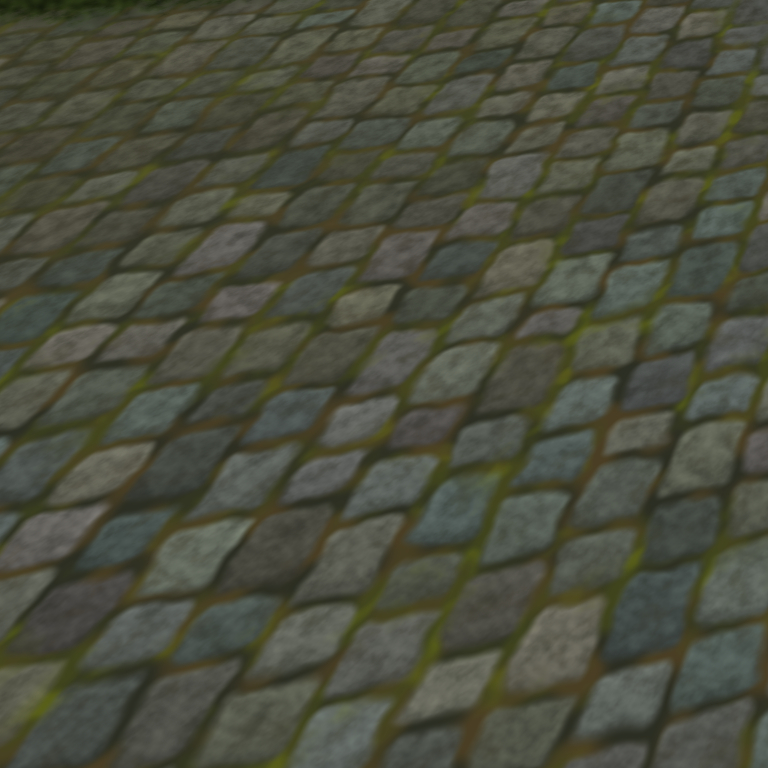
Reproduce this texture procedurally as a WebGL 2 fragment shader.

```glsl
#version 300 es
precision highp float;
// Worn, mossy cobblestones laid in staggered slanting courses, receding upward.
uniform vec2 u_resolution;
out vec4 fragColor;

#define COLUMNS 8.3    // stones across the lower edge
#define ROWS 8.8       // row density at the lower edge
#define CONVERGE 0.5   // perspective narrowing toward the top
#define SLANT 0.72     // lean of the columns
#define TILT 0.2       // rise of the rows to the right
#define JITTER 0.36    // variation of stone length
#define GAP 0.055      // half width of a joint, in cells
#define SOFT 0.10      // softness of stone edges, in cells
#define MOSS 0.85      // amount of moss in the joints
#define WEAR 0.17      // strength of surface mottling

float hash(vec2 p) {
  vec3 q = fract(p.xyx * vec3(0.1031, 0.1030, 0.0973));
  q += dot(q, q.yzx + 33.33);
  return fract((q.x + q.y) * q.z);
}

// Gradient noise, roughly -0.7 to 0.7
float cornerSlope(vec2 cell, vec2 offset) {
  float angle = 6.2832 * hash(cell);
  return dot(vec2(cos(angle), sin(angle)), offset);
}

float noise(vec2 p) {
  vec2 i = floor(p), f = fract(p), e = vec2(1.0, 0.0);
  vec2 w = f * f * f * (f * (f * 6.0 - 15.0) + 10.0);
  return mix(mix(cornerSlope(i, f), cornerSlope(i + e, f - e), w.x),
             mix(cornerSlope(i + e.yx, f - e.yx), cornerSlope(i + 1.0, f - 1.0), w.x), w.y);
}

float fbm(vec2 p) {
  float sum = 0.0, gain = 0.6;
  for (int k = 0; k < 4; k++) {
    sum += gain * noise(p);
    p = mat2(1.6, 1.2, -1.2, 1.6) * p + 7.3;
    gain *= 0.55;
  }
  return sum;
}

float roundedBox(vec2 p, vec2 halfSize, float radius) {
  vec2 q = abs(p) - halfSize + radius;
  return length(max(q, 0.0)) + min(max(q.x, q.y), 0.0) - radius;
}

// Ground plane coordinates, one unit per stone
vec2 groundPlane(vec2 uv) {
  float depth = 1.0 - CONVERGE * uv.y;
  return vec2((uv.x - SLANT * uv.y) * COLUMNS, (uv.y - TILT * uv.x) * ROWS) / depth;
}

// Height of the joint below a stone, relative to its row
float jointHeight(vec2 id) {
  return (hash(id + 41.0) - 0.5) * JITTER;
}

vec3 stoneColor(vec2 id) {
  vec3 color = mix(vec3(0.275, 0.325, 0.315), vec3(0.33, 0.315, 0.315), hash(id + 3.0));
  color = mix(color, vec3(0.335, 0.335, 0.265), 0.7 * hash(id + 19.0));
  return color * mix(0.84, 1.24, hash(id + 57.0));
}

void main() {
  vec2 uv = gl_FragCoord.xy / u_resolution;
  vec2 ground = groundPlane(uv);
  vec2 p = ground + 0.13 * vec2(noise(ground * 1.3), noise(ground * 1.3 + 31.0))
         + 0.05 * vec2(noise(ground * 4.0 + 9.0), noise(ground * 4.0 + 63.0));

  // Staggered columns with uneven stone lengths
  float column = floor(p.x);
  p.y += 0.8 * hash(vec2(column, 5.0));
  vec2 id = vec2(column, floor(p.y));
  float inRow = p.y - id.y;
  if (inRow < jointHeight(id)) id.y -= 1.0;
  else if (inRow > 1.0 + jointHeight(id + vec2(0.0, 1.0))) id.y += 1.0;
  float low = jointHeight(id);
  float high = 1.0 + jointHeight(id + vec2(0.0, 1.0));
  vec2 local = vec2(p.x - column - 0.5, p.y - id.y - 0.5 * (low + high));
  vec2 halfSize = vec2(0.5, 0.5 * (high - low)) - GAP * (0.6 + 0.8 * hash(id + 77.0));
  float edge = roundedBox(local, halfSize, 0.16);
  float stone = 1.0 - smoothstep(-SOFT, 0.5 * SOFT, edge);

  // Stone faces: mottling, streaks, lit upper rims and shaded lower rims
  float mottle = fbm(ground * 3.0);
  float streak = noise(vec2(uv.x * 60.0 - uv.y * 30.0, uv.x * 25.0 + uv.y * 75.0));
  vec3 face = stoneColor(id) * (1.0 + WEAR * (1.6 * mottle + 0.8 * streak));
  float rim = smoothstep(-0.25, -0.03, edge);
  face *= 1.0 + 0.16 * rim * clamp(local.y * 2.5, -1.0, 0.6);

  // Joints: dark earth, brown soil and patches of moss
  float patches = fbm(ground * 0.65 + 12.0);
  vec3 joint = mix(vec3(0.17, 0.18, 0.135), vec3(0.29, 0.245, 0.14),
                   smoothstep(-0.25, 0.3, noise(ground * 1.7 + 20.0)));
  float alongColumn = smoothstep(0.3, 0.46, abs(local.x));
  float moss = MOSS * smoothstep(-0.12, 0.28, patches + 0.1 * uv.x) * mix(0.45, 1.0, alongColumn);
  vec3 mossColor = mix(vec3(0.26, 0.28, 0.11), vec3(0.36, 0.39, 0.09),
                       smoothstep(0.0, 0.4, noise(ground * 2.3 + 50.0)));
  joint = mix(joint, mossColor, moss);
  vec3 color = mix(joint, face, stone * mix(0.82, 1.0, smoothstep(-0.4, 0.1, mottle)));

  // Moss creeping onto stones, and an earthy film toward the upper left
  float creep = smoothstep(0.16, 0.42, patches + 0.3 * mottle) * smoothstep(-0.4, 0.0, edge);
  color = mix(color, mossColor, 0.4 * creep);
  float film = smoothstep(0.35, 1.0, uv.y) * (1.0 - 0.75 * uv.x);
  color = mix(color, vec3(0.265, 0.265, 0.175) * (1.0 + 0.4 * mottle), 0.55 * film);

  // Smooth grey paving at the upper right, dark grass at the upper left
  float paving = smoothstep(0.2, 0.32, uv.x - 0.95 + 0.5 * (uv.y - 0.5) + 0.06 * mottle);
  color = mix(color, vec3(0.30, 0.315, 0.30) * (1.0 + 0.25 * mottle), 0.75 * paving * smoothstep(0.7, 0.9, uv.y));
  float grass = smoothstep(0.96, 0.995, uv.y - 0.12 * max(uv.x - 0.1, 0.0) + 0.025 * mottle);
  color = mix(color, vec3(0.13, 0.17, 0.065) * (1.0 + 0.7 * streak), grass);

  fragColor = vec4(clamp(color, 0.0, 1.0), 1.0);
}
```
